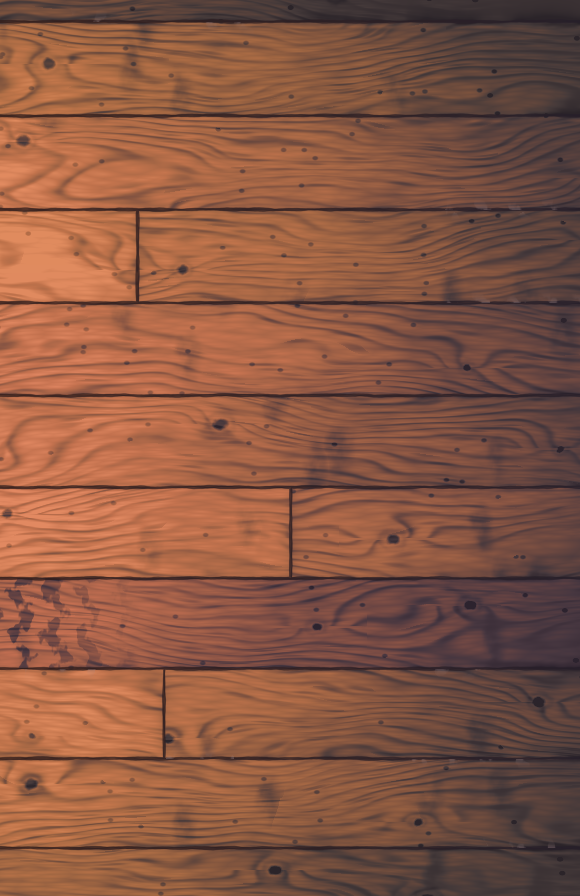
Reproduce this texture procedurally as a WebGL 2 fragment shader.

```glsl
#version 300 es
precision highp float;
uniform vec2 u_resolution;
out vec4 fragColor;

#define PITCH 0.1024        // plank height, in canvas heights
#define FIRST_SEAM 0.0234   // top seam, measured down from the top edge
#define SEAM_BOW 0.0085     // seams sag a little in mid canvas
#define SEAM_HALF 0.014     // half width of a seam, in plank heights
#define GRAIN_LINES 7.5
#define GRAIN_WARP 3.7
#define GRAIN_DEPTH 1.75
#define FIBRE_DEPTH 1.0
#define STREAK_DEPTH 1.0
#define KNOT_SPACING 2.1
#define STAIN_DEPTH 1.5
#define CHARRED_ROW 6.0

// Wood tones from deep shadow to lit face
const vec3 TONES[7] = vec3[7](
  vec3(0.17, 0.14, 0.18), vec3(0.27, 0.22, 0.25), vec3(0.39, 0.27, 0.26),
  vec3(0.52, 0.33, 0.27), vec3(0.65, 0.40, 0.29), vec3(0.76, 0.45, 0.32),
  vec3(0.88, 0.54, 0.40));

float hash(vec2 p) {
  return fract(sin(dot(p, vec2(127.1, 311.7))) * 43758.55);
}

// Layered sines, about -0.9 to 0.9
float waves(vec2 p, float seed) {
  float sum = 0.0, amp = 0.5;
  for (int i = 0; i < 4; i++) {
    sum += amp * sin(p.x + seed + 1.3 * sin(p.y + seed * 1.7));
    p = mat2(0.8, 0.6, -0.6, 0.8) * p * 1.8 + seed;
    amp *= 0.5;
  }
  return sum;
}

// Cellular noise: distance to the nearest point and its random id
vec2 cellular(vec2 p) {
  vec2 best = vec2(9.0, 0.0);
  for (int j = -1; j <= 1; j++)
    for (int i = -1; i <= 1; i++) {
      vec2 cell = floor(p) + vec2(i, j);
      vec2 d = cell + vec2(hash(cell), hash(cell + 37.0)) - p;
      float m = dot(d, d);
      if (m < best.x) best = vec2(m, hash(cell + 91.0));
    }
  return vec2(sqrt(best.x), best.y);
}

// Butt joint position along a row, in plank heights
float jointAt(float row) {
  return row == 2.0 ? 1.5 : row == 5.0 ? 3.17 : row == 7.0 ? 1.79 : -9.0;
}

vec3 woodTone(float level) {
  float t = clamp(level + 1.0, 0.0, 5.999);
  int i = int(t);
  return mix(TONES[i], TONES[i + 1], fract(t));
}

void main() {
  vec2 uv = gl_FragCoord.xy / u_resolution;
  float down = 1.0 - uv.y;
  float px = 1.0 / (PITCH * u_resolution.y);

  // Plank layout
  float x = gl_FragCoord.x * px;
  float y = (down - FIRST_SEAM - SEAM_BOW * sin(3.14159 * down)) / PITCH;
  float row = floor(y), v = fract(y);
  float joint = jointAt(row);
  float leftPiece = joint > 0.0 ? step(x, joint) : 0.0;
  vec2 id = vec2(row, leftPiece);
  float seed = hash(id + 5.0) * 40.0;
  float charred = row == CHARRED_ROW ? 1.0 : 0.0;

  // Knots, at most one per cell along the row
  vec2 cell = vec2(floor(x / KNOT_SPACING + hash(id)), row);
  vec2 center = vec2((cell.x + 0.25 + 0.5 * hash(cell) - hash(id)) * KNOT_SPACING,
                     0.2 + 0.6 * hash(cell + 13.0));
  vec2 toKnot = vec2(x, v) - center;
  float hasKnot = step(0.4, hash(cell + 29.0));
  float knotSize = mix(0.03, 0.075, hash(cell + 47.0));
  float knotDist = length(toKnot * vec2(0.8, 1.0)) + 0.012 * waves(toKnot * 30.0, seed);
  float bend = hasKnot * exp(-dot(toKnot * vec2(3.0, 6.0), toKnot * vec2(3.0, 6.0)));

  // Growth rings: thin dark lines that fade in and out
  float warp = waves(vec2(x * 0.65, v * 2.0), seed);
  float phase = 6.2832 * (v * GRAIN_LINES + GRAIN_WARP * warp + bend * 1.5 * sign(toKnot.y));
  float rings = pow(0.5 + 0.5 * sin(phase + 0.5 * sin(phase)), 3.0);
  rings *= 1.0 - smoothstep(1.3, 3.0, fwidth(phase));
  rings *= 0.75 + 0.6 * waves(vec2(x * 1.3, v * 4.0), seed + 8.0);

  // Fibres, broken dark streaks and specks
  float fibre = cellular(vec2(x * 3.0, v * 26.0 + warp * 4.0) + seed).x
              + 0.5 * cellular(vec2(x * 1.2, v * 9.0 + warp * 2.0) + seed).x - 0.75;
  vec2 streak = cellular(vec2(x * 1.7, v * 17.0 + warp * 6.0) + seed + 9.0);
  float streaks = step(0.72, streak.y) * (1.0 - smoothstep(0.08, 0.42, streak.x));
  vec2 speck = cellular(vec2(x * 6.0, y * 8.0));
  float specks = step(0.94, speck.y) * (1.0 - smoothstep(0.1, 0.25, speck.x));

  // Smudges running across the grain, and scorched blotches
  float mottle = waves(vec2(x * 5.0, v * 4.0), seed + 3.0);
  float grit = waves(vec2(x * 17.0, v * 13.0), seed + 21.0);
  vec2 smudge = cellular(vec2(x * 1.7 + 0.1 * mottle + 0.04 * grit, v * 0.8) + seed);
  float stain = step(0.75, smudge.y) * (1.0 - smoothstep(0.02, 0.32, smudge.x))
              * clamp(0.65 + 0.5 * mottle + 0.4 * grit, 0.0, 1.2);
  float scorch = charred * (1.0 - smoothstep(0.2, 1.7, x))
               * smoothstep(0.1, 0.45, grit + 0.4 * mottle);

  // Light falls from the left, strongest at mid height
  float level = 4.6 - 3.75 * pow(uv.x, 1.4) - 5.2 * (down - 0.5) * (down - 0.5);
  level += 0.6 * (hash(id + 71.0) - 0.5) + 0.45 * leftPiece - 0.95 * charred;
  level -= row < 0.0 ? 1.5 : 0.0;
  level += 0.4 * waves(vec2(x * 1.5, v * 2.5), seed + 17.0);
  float shade = mix(1.0, 0.75, uv.x);
  level -= shade * (GRAIN_DEPTH * rings + FIBRE_DEPTH * fibre + STREAK_DEPTH * streaks);
  level -= STAIN_DEPTH * stain + 2.2 * scorch;
  level = 0.5 * log(1.0 + exp(2.0 * level + 0.8)) - 0.4;  // soft floor for the shadows

  // Dark knot heart with a browner ring
  float heart = 1.0 - smoothstep(knotSize * 0.5, knotSize + px, knotDist);
  float halo = exp(-pow((knotDist - knotSize * 1.7) / 0.03, 2.0));
  level -= hasKnot * (3.3 * heart + 0.5 * halo) + 1.7 * specks;

  // Seams: grime, a worn lip and the gap itself
  float edge = min(v, 1.0 - v);
  float gapDist = min(edge, abs(x - joint)) + 0.006 * grit;
  level -= (0.8 + 0.8 * mottle) * exp(-gapDist * 14.0);
  level += 0.8 * exp(-pow((v - 0.055) / 0.02, 2.0)) * smoothstep(-0.3, 0.5, mottle);
  float halfWidth = SEAM_HALF * (1.0 + 0.5 * mottle);
  float gap = 1.0 - smoothstep(halfWidth - px * 0.5, halfWidth + px, gapDist);

  vec3 color = woodTone(level);
  float warmth = 0.4 * hash(id + 53.0) + 1.7 * abs(down - 0.5) + 0.1 - 0.6 * charred;
  color *= mix(vec3(1.02, 0.97, 1.0), vec3(0.99, 1.02, 0.90), clamp(warmth, 0.0, 1.0));
  vec3 gapColor = mix(vec3(0.20, 0.12, 0.11), vec3(0.15, 0.12, 0.16), uv.x);
  color = mix(color, gapColor, gap * (0.85 + 0.12 * grit));

  // Pale dust caught along the seams
  float dust = step(0.95, smudge.y) * exp(-edge * 25.0) * smoothstep(0.2, 0.6, grit);
  color = mix(color, vec3(0.62, 0.52, 0.52), 0.4 * dust);
  fragColor = vec4(color, 1.0);
}
```
